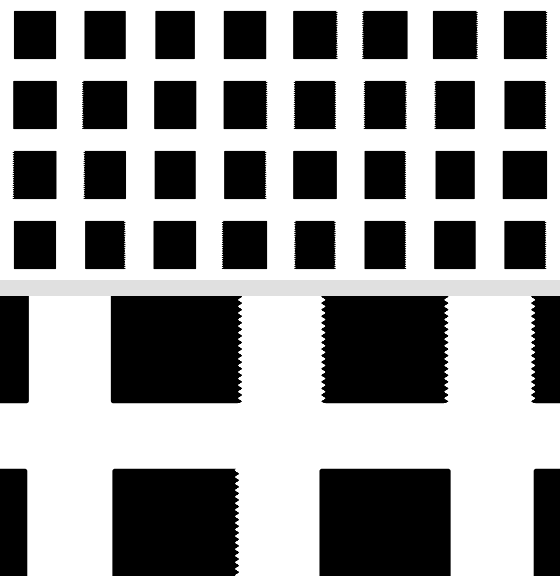
Top, the full canvas; bottom, a detail of the centre.
Reproduce this pattern procedurally as a WebGL 2 fragment shader.

```glsl
#version 300 es
precision highp float;

#define GRID vec2(8.0, 4.0)
#define HALF_HEIGHT 0.344
#define HALF_WIDTH_MIN 0.279
#define HALF_WIDTH_MAX 0.319
#define SIDE_JITTER 0.004
#define CORNER_RADIUS 0.012
#define TEETH_PER_CELL 32.0
#define TOOTH_DEPTH 0.009
#define TOOTHED_SHARE 0.4
#define PAPER vec3(1.0)
#define INK vec3(0.0)

uniform vec2 u_resolution;
out vec4 fragColor;

const float TAU = 6.283185;

float hash(vec3 p) {
    p = fract(p * vec3(0.1031, 0.1030, 0.0973));
    p += dot(p, p.yzx + 33.33);
    return fract((p.x + p.y) * p.z);
}

// Half width of the block on one side, with fine teeth on some sides
float sideExtent(vec2 cell, float side, float y) {
    float extent = mix(HALF_WIDTH_MIN, HALF_WIDTH_MAX, hash(vec3(cell, 7.0)));
    extent += SIDE_JITTER * (2.0 * hash(vec3(cell, 13.0 + side)) - 1.0);
    float toothed = step(hash(vec3(cell, 29.0 + side)), TOOTHED_SHARE);
    return extent + toothed * TOOTH_DEPTH * sin(TAU * TEETH_PER_CELL * y);
}

float roundedBox(vec2 p, vec2 halfSize, float radius) {
    vec2 q = abs(p) - halfSize + radius;
    return length(max(q, 0.0)) + min(max(q.x, q.y), 0.0) - radius;
}

void main() {
    // Cell index and position measured from the cell centre
    vec2 gridPos = gl_FragCoord.xy / u_resolution * GRID;
    vec2 cell = floor(gridPos);
    vec2 local = fract(gridPos) - 0.5;

    // Block with its own width in every cell
    float side = local.x < 0.0 ? -1.0 : 1.0;
    vec2 halfSize = vec2(sideExtent(cell, side, local.y), HALF_HEIGHT);
    float dist = roundedBox(local, halfSize, CORNER_RADIUS);

    // Edge smoothing over one pixel
    float pixel = GRID.y / u_resolution.y;
    float coverage = clamp(0.5 - dist / pixel, 0.0, 1.0);
    fragColor = vec4(mix(PAPER, INK, coverage), 1.0);
}
```
